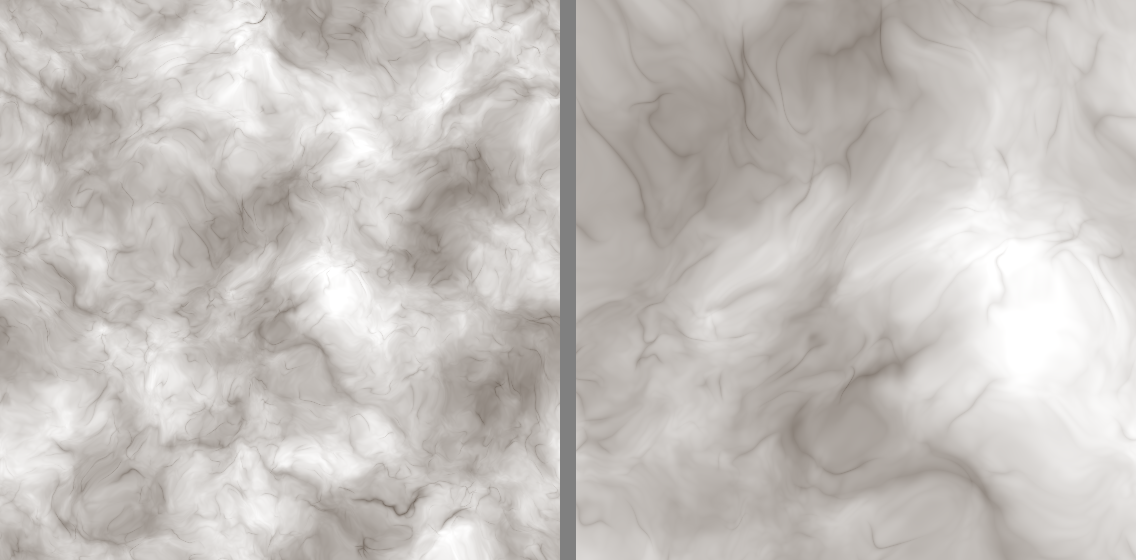
Left, the full canvas; right, a detail of the centre.
This texture is drawn by a Shadertoy shader. Its source:

```glsl
// Pale marble: soft warm-grey clouds with crumpled folds, smoky diagonal and
// level streaks, faint hairline creases and a few dark cracks. Built from
// domain-warped gradient noise on wrapped lattices, so the canvas tiles.

// Integer hash of a lattice cell, giving a gradient in -1..1
vec2 hashGradient(vec2 cell, int seed) {
    uvec2 v = uvec2(ivec2(cell)) + uvec2(seed * 131, seed * 57);
    v = v * 1664525u + 1013904223u;
    v.x += v.y * 1664525u;
    v.y += v.x * 1664525u;
    v ^= v >> 16u;
    v.x += v.y * 1664525u;
    v.y += v.x * 1664525u;
    v ^= v >> 16u;
    return vec2(v & 65535u) / 32767.5 - 1.0;
}

// Gradient noise that repeats after a whole number of cells
float noise(vec2 p, vec2 period, int seed) {
    vec2 cell = floor(p), f = p - cell;
    vec2 w = f * f * f * (f * (f * 6.0 - 15.0) + 10.0);
    vec2 lo = mod(cell, period), hi = mod(cell + 1.0, period);
    float a = dot(hashGradient(lo, seed), f);
    float b = dot(hashGradient(vec2(hi.x, lo.y), seed), f - vec2(1, 0));
    float c = dot(hashGradient(vec2(lo.x, hi.y), seed), f - vec2(0, 1));
    float d = dot(hashGradient(hi, seed), f - 1.0);
    return mix(mix(a, b, w.x), mix(c, d, w.x), w.y);
}

float fbm(vec2 uv, vec2 freq, int octaves, int seed) {
    float sum = 0.0, amp = 1.0;
    for (int i = 0; i < octaves; i++) {
        sum += amp * noise(uv * freq + 0.37 * float(i), freq, seed + i);
        freq *= 2.0;
        amp *= 0.5;
    }
    return sum;
}

// Puffy folds that meet in dark valleys
float folds(vec2 uv, vec2 freq, int octaves, int seed) {
    float sum = 0.0, amp = 1.0;
    for (int i = 0; i < octaves; i++) {
        float n = noise(uv * freq + 0.41 * float(i), freq, seed + i);
        sum += amp * sqrt(n * n + 0.0003);
        freq *= 2.0;
        amp *= 0.66;
    }
    return sum;
}

vec2 warp(vec2 uv, float freq, int octaves, int seed) {
    return vec2(fbm(uv, vec2(freq), octaves, seed),
                fbm(uv, vec2(freq), octaves, seed + 20));
}

// Line along the zero contour of a noise field
float vein(vec2 uv, vec2 freq, float width, int seed) {
    return exp(-abs(noise(uv * freq, freq, seed)) / width);
}

void mainImage(out vec4 fragColor, in vec2 fragCoord) {
    vec2 uv = fragCoord / iResolution.xy;

    // Broad bending, then fine crumpling
    vec2 bent = uv + 0.085 * warp(uv, 3.0, 4, 1);
    vec2 crumpled = bent + 0.034 * warp(bent, 11.0, 4, 50);

    // Clouds and folds
    float tone = 0.61 + 1.45 * fbm(mix(bent, crumpled, 0.6), vec2(4), 5, 100);
    tone += 0.8 * (folds(crumpled, vec2(6), 5, 120) - 0.36);

    // Smoky streaks: whole-number shear keeps the diagonal set seamless
    vec2 sheared = vec2(crumpled.x + crumpled.y, crumpled.y);
    float patches = smoothstep(-0.15, 0.3, noise(bent * 4.0, vec2(4), 140));
    tone -= 0.6 * patches * vein(sheared, vec2(3, 2), 0.06, 141);
    patches = smoothstep(-0.1, 0.3, noise(bent * 3.0, vec2(3), 142));
    tone -= 0.5 * patches * vein(crumpled, vec2(2, 5), 0.05, 143);

    // Hairline creases
    for (int i = 0; i < 5; i++) {
        vec2 freq = vec2(6 + 5 * i);
        float gaps = smoothstep(0.0, 0.35, noise(bent * freq, freq, 160 + i));
        tone -= 0.36 * gaps * vein(crumpled, freq, 0.03, 170 + i);
    }

    // Rare jagged cracks
    vec2 jagged = crumpled + 0.012 * warp(uv, 40.0, 2, 180);
    float rare = smoothstep(0.26, 0.45, noise(bent * 6.0, vec2(6), 210));
    tone -= 1.1 * rare * vein(jagged, vec2(4, 7), 0.025, 211);

    vec3 warmGrey = vec3(0.65, 0.623, 0.60);
    vec3 paleStone = vec3(0.92, 0.913, 0.907);
    vec3 color = mix(warmGrey, paleStone, max(tone, -1.1));
    fragColor = vec4(clamp(color, 0.0, 1.0), 1.0);
}
```
